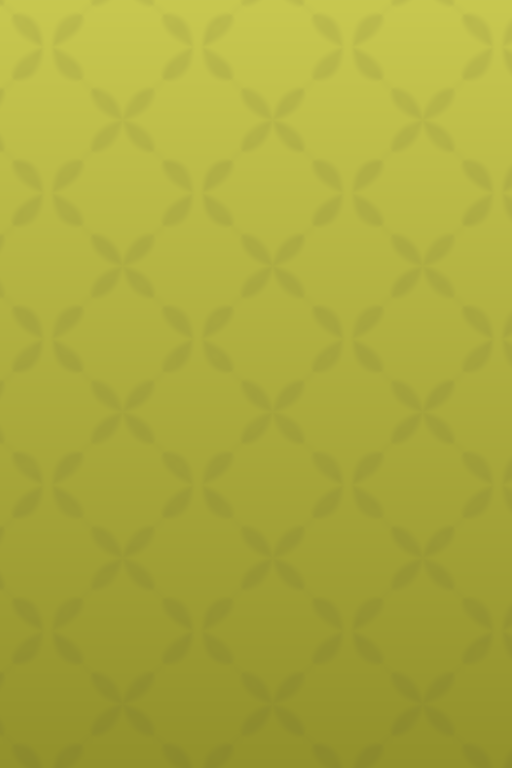
Give the GLSL for this pattern, as a WebGL 2 fragment shader.

```glsl
#version 300 es
precision highp float;
// Olive wallpaper: two staggered lattices of four-petalled flowers, joined by
// faint diagonal links, tinted softly over a vertical gradient.
// Each flower is one blunt leaf distance, mirrored into four quadrants.

#define REPEATS vec2(3.413, 5.26)   // lattice cells across and down
#define PHASE vec2(0.318, -0.062)   // first open flower, in cells
#define PETAL_WIDTH 0.060           // half width of a petal, in cells
#define BEND 0.012                  // bow of the open flower's petals
#define EDGE 0.034                  // softness of the outlines
#define TINT 0.108                  // opacity of the petals
#define LINK 0.26                   // strength of the links
#define MOTTLE 0.25                 // unevenness inside the petals

uniform vec2 u_resolution;
out vec4 fragColor;

const float PI = 3.14159;
const vec3 TOP_COLOR = vec3(0.782, 0.782, 0.312);
const vec3 BOTTOM_COLOR = vec3(0.572, 0.568, 0.170);
const vec3 PETAL_COLOR = vec3(0.33, 0.31, 0.20);

float hash(vec2 p) {
  p = fract(p * vec2(0.1031, 0.1137));
  p += dot(p, p.yx + 33.3);
  return fract((p.x + p.y) * p.x * 7.31);
}

float noise(vec2 p) {
  vec2 i = floor(p), f = fract(p);
  f = f * f * (3.0 - 2.0 * f);
  return mix(mix(hash(i), hash(i + vec2(1, 0)), f.x),
             mix(hash(i + vec2(0, 1)), hash(i + vec2(1, 1)), f.x), f.y);
}

// Approximate distance to a leaf from a to b, broadest past its middle
float leaf(vec2 p, vec2 a, vec2 b, float width, float bend) {
  vec2 axis = b - a;
  float t = clamp(dot(p - a, axis) / dot(axis, axis), 0.0, 1.0);
  vec2 side = normalize(vec2(-axis.y, axis.x));
  vec2 spine = a + axis * t + side * bend * sin(PI * t);
  float profile = pow(max(sin(PI * pow(t, 1.25)), 0.0), 0.6);
  return length(p - spine) - width * profile;
}

float coverage(float d, float edge) {
  return 1.0 - smoothstep(-edge, edge, d);
}

void main() {
  vec2 uv = gl_FragCoord.xy / u_resolution;
  vec2 cell = uv * REPEATS - PHASE;
  float edge = max(EDGE, REPEATS.x / u_resolution.x);

  // Quadrant coordinates around the open and the crossed flowers
  vec2 open = abs(fract(cell + 0.5) - 0.5);
  vec2 crossed = abs(fract(cell) - 0.5);

  float openPetal = leaf(open, vec2(0.040, 0.012), vec2(0.228, 0.220),
                         PETAL_WIDTH, BEND);
  float crossPetal = leaf(crossed, vec2(0.0), vec2(0.204, 0.212),
                          PETAL_WIDTH * 0.92, 0.0);
  float link = leaf(open, vec2(0.215), vec2(0.300), 0.022, 0.0);

  float petals = coverage(min(openPetal, crossPetal), edge);
  float pattern = max(petals, LINK * coverage(link, edge));
  pattern *= 1.0 + MOTTLE * (noise(cell * 16.0 + 90.0) - 0.5);

  // Gradient ground with the petals laid over it
  vec3 color = mix(BOTTOM_COLOR, TOP_COLOR, uv.y);
  color = mix(color, PETAL_COLOR, TINT * pattern);
  fragColor = vec4(color, 1.0);
}
```
